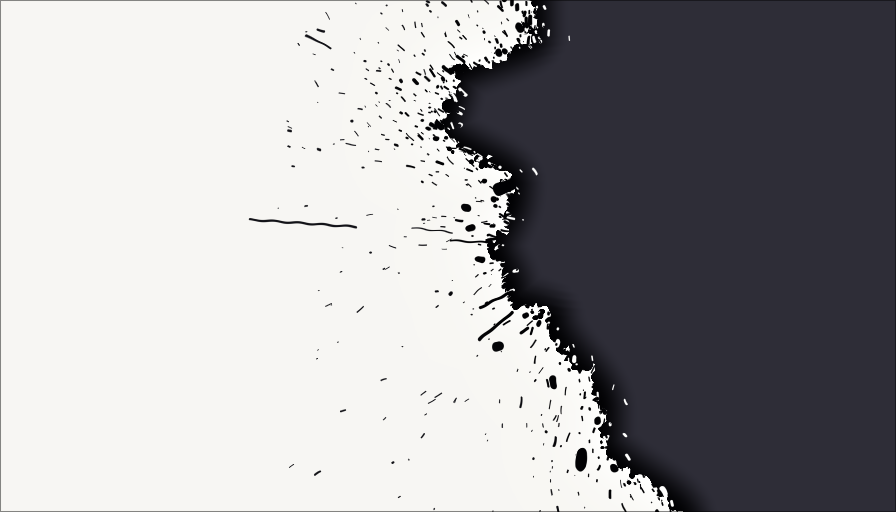
This background is drawn by a Shadertoy shader. Its source:

```glsl
const vec3 PAPER = vec3(0.97, 0.966, 0.951);
const vec3 PAPER_GLOW = vec3(1.0, 1.0, 0.995);
const vec3 SLATE = vec3(0.18, 0.177, 0.217);
const vec3 INK = vec3(0.005, 0.005, 0.012);
const vec3 DRY_INK = vec3(0.07, 0.07, 0.09);
const vec2 BURST = vec2(1.16, 0.54);   // spatter flies away from here
const float SHADE_WIDTH = 0.075;
const float GLOW_WIDTH = 0.05;
const float SPATTER_LEFT = 0.47;
const float FRAME = 0.0022;

vec2 hash2(vec2 p) {
    vec3 q = fract(p.xyx * vec3(0.1031, 0.1030, 0.0973));
    q += dot(q, q.yzx + 33.33);
    return fract((q.xx + q.yz) * q.zy);
}

// Distance to the nearest jittered cell point
float cellular(vec2 p) {
    vec2 base = floor(p);
    float nearest = 2.0;
    for (int j = -1; j <= 1; j++)
    for (int i = -1; i <= 1; i++) {
        vec2 id = base + vec2(i, j);
        nearest = min(nearest, length(id + hash2(id) - p));
    }
    return nearest;
}

// Horizontal place of the ink front at height y
float inkFront(float y) {
    float t = 1.0 - y;
    float dip = (t - 0.48) / 0.06;
    return 1.04
        - 0.155 * smoothstep(0.07, 0.15, t)
        - 0.020 * smoothstep(0.15, 0.25, t)
        + 0.135 * smoothstep(0.255, 0.36, t)
        - 0.035 * exp(-dip * dip)
        + 0.075 * smoothstep(0.585, 0.62, t)
        + 0.100 * smoothstep(0.62, 0.80, t)
        + 0.160 * smoothstep(0.86, 1.02, t);
}

float streak(vec2 p, vec2 a, vec2 b, float radius) {
    vec2 ab = b - a;
    float along = clamp(dot(p - a, ab) / dot(ab, ab), 0.0, 1.0);
    return length(p - a - ab * along) - radius;
}

// Signed distance to the front, positive inside the ink
float inkDepth(vec2 p) {
    const float RISE = 0.014;
    float dist = 1.0;
    float y = p.y - 8.0 * RISE;
    vec2 last = vec2(inkFront(y), y);
    for (int i = 0; i < 16; i++) {
        y += RISE;
        vec2 next = vec2(inkFront(y), y);
        dist = min(dist, streak(p, last, next, 0.0));
        last = next;
    }
    return p.x > inkFront(p.y) ? dist : -dist;
}

// Scattered radial drops that thin out away from the front
float spatter(vec2 p, float size, float chance, float reach, float radius, float stretch, float seed) {
    vec2 base = floor(p / size);
    float dist = 1.0;
    for (int j = -1; j <= 1; j++)
    for (int i = -1; i <= 1; i++) {
        vec2 id = base + vec2(i, j);
        vec2 center = (id + hash2(id + seed)) * size;
        vec2 shape = hash2(id + seed + 17.3);
        vec2 luck = hash2(id + seed + 41.7);
        float gap = abs(inkFront(center.y) - center.x);
        float odds = chance * exp(-gap / reach) * smoothstep(SPATTER_LEFT, SPATTER_LEFT + 0.15, center.x);
        odds *= mix(0.65, 1.3, smoothstep(0.5, 0.8, center.y));
        if (luck.x < odds - 0.003) {
            vec2 away = normalize(center - BURST);
            float turn = (luck.y - 0.5) * 0.9;
            away = mat2(cos(turn), sin(turn), -sin(turn), cos(turn)) * away;
            vec2 arm = away * size * (0.02 + stretch * shape.y * shape.y);
            float r = radius * mix(0.4, 1.0, shape.x * shape.x);
            dist = min(dist, streak(p, center - arm, center + arm, r));
        }
    }
    return dist;
}

// Large drops and long strokes
float boldMarks(vec2 p) {
    float d = streak(p, vec2(0.488, 0.571), vec2(0.694, 0.557), 0.0022);
    d = min(d, streak(p, vec2(0.806, 0.555), vec2(0.884, 0.546), 0.0012));
    d = min(d, streak(p, vec2(0.880, 0.530), vec2(0.960, 0.526), 0.0018));
    d = min(d, streak(p, vec2(0.598, 0.930), vec2(0.646, 0.906), 0.0020));
    d = min(d, streak(p, vec2(0.938, 0.338), vec2(1.000, 0.390), 0.0035));
    d = min(d, streak(p, vec2(0.938, 0.400), vec2(1.000, 0.430), 0.0030));
    d = min(d, streak(p, vec2(0.909, 0.594), vec2(0.913, 0.594), 0.0085));
    d = min(d, streak(p, vec2(0.970, 0.322), vec2(0.975, 0.324), 0.0100));
    d = min(d, streak(p, vec2(1.134, 0.090), vec2(1.137, 0.115), 0.0100));
    return min(d, streak(p, vec2(0.975, 0.630), vec2(1.000, 0.640), 0.0120));
}

void mainImage(out vec4 fragColor, in vec2 fragCoord) {
    vec2 p = fragCoord / iResolution.y;
    float pixel = 1.0 / iResolution.y;
    float depth = inkDepth(p);
    vec2 q = p + 0.0012 * sin(p.yx * 130.0 + 2.0 * sin(p * 75.0));

    // Ragged body with paper-coloured nicks
    float ragged = 0.038 * (cellular(q * 27.0) - 0.45) + 0.026 * (cellular(q * 62.0) - 0.45);
    float shape = -depth + ragged;
    shape = max(shape, -spatter(q, 0.025, 0.9, 0.014, 0.0065, 0.45, 5.0));
    shape = max(shape, -spatter(q, 0.014, 0.9, 0.016, 0.0030, 0.50, 71.0));

    // Drops from coarse to fine
    shape = min(shape, spatter(q, 0.030, 0.85, 0.030, 0.0080, 0.30, 11.0));
    shape = min(shape, spatter(q, 0.016, 0.90, 0.038, 0.0036, 0.45, 23.0));
    shape = min(shape, spatter(q, 0.030, 0.85, 0.210, 0.0024, 0.32, 37.0));
    shape = min(shape, spatter(q, 0.021, 0.40, 0.200, 0.0016, 0.30, 59.0));
    shape = min(shape, boldMarks(q));

    // Paper glow, ink shading and coverage
    vec3 paper = mix(PAPER, PAPER_GLOW, exp(-max(-depth, 0.0) / GLOW_WIDTH));
    vec3 ink = mix(INK, SLATE, smoothstep(-0.005, SHADE_WIDTH, depth));
    ink = mix(ink, DRY_INK, smoothstep(0.04, 0.20, -depth));
    vec3 color = mix(ink, paper, smoothstep(-0.7 * pixel, 0.7 * pixel, shape));

    // Hairline frame
    vec2 size = iResolution.xy / iResolution.y;
    vec2 margin = min(p, size - p);
    float frame = 1.0 - smoothstep(FRAME - pixel, FRAME + 0.5 * pixel, min(margin.x, margin.y));
    fragColor = vec4(color * mix(1.0, 0.45, frame), 1.0);
}
```
